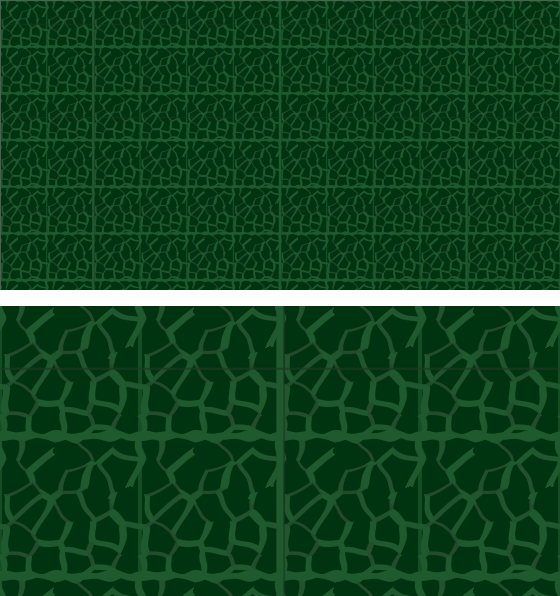
Top: the whole. Bottom: its middle third, enlarged.
This pattern is drawn by a WebGL 1 fragment shader. Its source:

```glsl
precision highp float;
// Dark green crackle tiles: angular cells split by pale green veins, with faint seams.
uniform vec2 u_resolution;

#define TILES_ACROSS 12.0
#define CELLS 5.0
#define JITTER 0.8
#define VEIN_MIN 0.045
#define VEIN_MAX 0.135
#define MERGE_CHANCE 0.13
#define CELL_COLOR vec3(0.0, 0.2, 0.06)
#define VEIN_COLOR vec3(0.12, 0.35, 0.18)
#define THIN_COLOR vec3(0.14, 0.29, 0.17)
#define SEAM_COLOR vec3(0.12, 0.22, 0.14)
#define FRAME_COLOR vec3(0.31, 0.40, 0.33)

const float TAU = 6.2831853;

vec2 hash2(vec2 p) {
  vec2 q = vec2(dot(p, vec2(127.1, 311.7)), dot(p, vec2(269.5, 183.3)));
  return fract(sin(q + 4.7) * 43758.55);
}

// Random pair that is identical in every tile.
vec2 cellHash(vec2 cell) {
  return hash2(cell - CELLS * floor((cell + 0.5) / CELLS));
}

vec2 cellSite(vec2 cell) {
  return cell + 0.5 + JITTER * (cellHash(cell) - 0.5);
}

// x: signed distance to the nearest vein, y: that vein's thickness from 0 to 1.
vec2 crackle(vec2 p) {
  vec2 base = floor(p);
  vec2 home = base;
  float nearest = 100.0;
  for (int j = -1; j <= 1; j++) {
    for (int i = -1; i <= 1; i++) {
      vec2 cell = base + vec2(float(i), float(j));
      vec2 r = cellSite(cell) - p;
      float d = dot(r, r);
      if (d < nearest) { nearest = d; home = cell; }
    }
  }
  vec2 homeSite = cellSite(home);
  vec2 homeHash = cellHash(home);
  vec2 vein = vec2(10.0, 0.0);
  for (int j = -2; j <= 2; j++) {
    for (int i = -2; i <= 2; i++) {
      if (i == 0 && j == 0) continue;
      vec2 cell = home + vec2(float(i), float(j));
      vec2 site = cellSite(cell);
      vec2 pairHash = fract(17.3 * (homeHash + cellHash(cell)));
      // Some neighbours fuse into one notched cell.
      if (pairHash.x < MERGE_CHANCE) continue;
      float edge = dot(0.5 * (homeSite + site) - p, normalize(site - homeSite));
      float d = edge - mix(VEIN_MIN, VEIN_MAX, pairHash.y);
      if (d < vein.x) vein = vec2(d, pairHash.y);
    }
  }
  return vein;
}

float stroke(float d, float halfWidth, float pixel) {
  return 1.0 - smoothstep(-0.7 * pixel, 0.7 * pixel, d - halfWidth);
}

// Distance to the nearest whole multiple of a period.
float repeatDistance(float x, float period) {
  return period * abs(fract(x / period + 0.5) - 0.5);
}

void main() {
  // One unit is one tile, measured from the upper left.
  float pixel = TILES_ACROSS / u_resolution.x;
  vec2 p = vec2(gl_FragCoord.x, u_resolution.y - gl_FragCoord.y) * pixel;

  // Wobble bends the veins and stays periodic over the tile.
  vec2 wobble = 0.012 * sin(TAU * (p.yx * vec2(4.0, 3.0) + p * vec2(2.0, 1.0)));
  vec2 vein = crackle((p + wobble) * CELLS);
  float veinMask = stroke(vein.x / CELLS, 0.0, pixel);
  vec3 veinTint = mix(THIN_COLOR, VEIN_COLOR, smoothstep(0.15, 0.65, vein.y));
  vec3 color = mix(CELL_COLOR, veinTint, veinMask);

  // Ragged band along the tile top and a slim join at its side.
  float ragged = sin(TAU * p.x * 3.0) + sin(TAU * p.x * 5.0 + 1.7);
  float band = stroke(repeatDistance(p.y, 1.0), 0.026 + 0.009 * ragged, pixel);
  float join = stroke(repeatDistance(p.x, 1.0), 0.014, pixel);
  float wideJoin = stroke(repeatDistance(p.x - 2.0, 4.0), 0.026, pixel);
  color = mix(color, VEIN_COLOR, max(band, max(join * 0.7, wideJoin)));

  // Faint hairlines where larger blocks of tiles meet.
  float hairline = stroke(repeatDistance(p.y - 0.52, 2.0), 0.008, pixel);
  float sideHair = stroke(repeatDistance(p.x - 2.03, 4.0), 0.006, pixel);
  color = mix(color, SEAM_COLOR, 0.7 * max(hairline, sideHair));

  // Pale grey rim on the upper and left borders.
  float rim = stroke(min(p.x, p.y), 0.018, pixel);
  color = mix(color, FRAME_COLOR, rim);

  gl_FragColor = vec4(color, 1.0);
}
```
